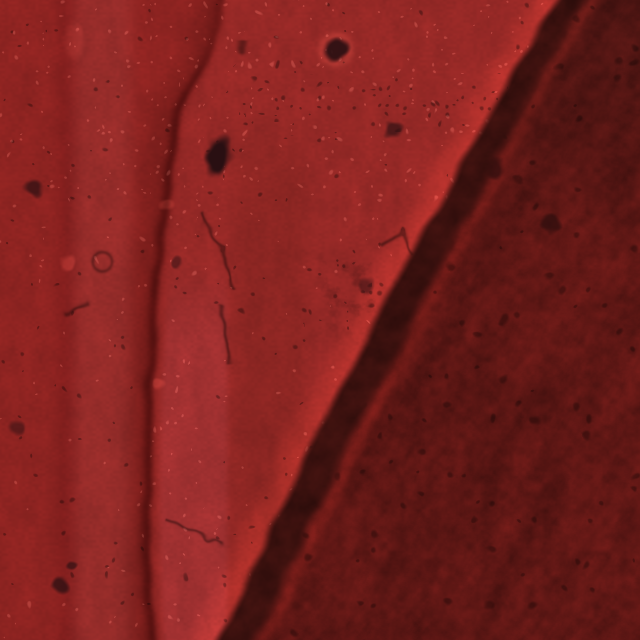
Give the GLSL for this texture, as a WebGL 1 fragment shader.

```glsl
precision highp float;
uniform vec2 u_resolution;

float hash(vec2 p) {
  return fract(sin(dot(p, vec2(127.1, 311.7))) * 43758.545);
}

float noise(vec2 p) {
  vec2 i = floor(p), f = fract(p);
  f = f * f * (3.0 - 2.0 * f);
  return mix(mix(hash(i), hash(i + vec2(1.0, 0.0)), f.x),
             mix(hash(i + vec2(0.0, 1.0)), hash(i + 1.0), f.x), f.y);
}

float fbm(vec2 p) {
  float sum = 0.0, amp = 0.5;
  for (int i = 0; i < 4; i++) {
    sum += amp * noise(p);
    p = p * 2.03 + 17.3;
    amp *= 0.5;
  }
  return sum;
}

// Soft bump centred on zero
float bump(float d, float width) {
  return exp(-d * d / (width * width));
}

// 1 inside the interval, with soft ends
float span(float x, float a, float b, float soft) {
  return smoothstep(a - soft, a + soft, x) * (1.0 - smoothstep(b - soft, b + soft, x));
}

float spot(vec2 p, vec2 center, vec2 radius, float slant) {
  vec2 d = p - center;
  d.x -= slant * d.y;
  return 1.0 - smoothstep(0.55, 1.25, length(d / radius));
}

float crack(vec2 p, vec2 a, vec2 b, float width) {
  vec2 ab = b - a;
  float t = clamp(dot(p - a, ab) / dot(ab, ab), 0.0, 1.0);
  return bump(length(p - a - ab * t), width);
}

// Scattered flecks, one candidate per cell
float flecks(vec2 p, float cells, float density) {
  vec2 id = floor(p * cells), f = fract(p * cells);
  vec2 center = 0.3 + 0.4 * vec2(hash(id + 3.1), hash(id + 7.7));
  float radius = 0.12 + 0.18 * hash(id + 11.9);
  return step(1.0 - density, hash(id)) * (1.0 - smoothstep(radius * 0.4, radius * 1.4, length(f - center)));
}

vec3 paintedWall(vec2 p, vec2 warped, float edge) {
  float creaseX = 0.23 + 0.13 * (p.y - 0.22) * (p.y - 0.22) + 0.035 * smoothstep(0.81, 0.93, p.y);
  float c = p.x - creaseX + 0.006 * (noise(vec2(p.y * 30.0, 2.0)) - 0.5);
  float raised = smoothstep(-0.004, 0.022, c);
  vec3 col = mix(vec3(0.56, 0.14, 0.13), vec3(0.59, 0.16, 0.15), raised);

  // Vertical folds
  col += 0.035 * span(p.x, 0.115, 0.205, 0.02) * (1.0 - raised);
  col -= vec3(0.045, 0.02, 0.015) * bump(p.x - 0.105, 0.02);
  col += vec3(0.04, 0.03, 0.04) * span(p.x, creaseX + 0.02, 0.355, 0.008) * (1.0 - smoothstep(0.45, 0.62, p.y));
  col -= vec3(0.04, 0.012, 0.015) * span(p.x, 0.365, 0.48, 0.025) * (1.0 - smoothstep(0.7, 0.85, p.y));
  float creaseFade = 1.0 - 0.55 * smoothstep(0.83, 0.95, p.y);
  col -= vec3(0.13, 0.045, 0.04) * creaseFade * bump(c, 0.009);
  col -= vec3(0.08, 0.025, 0.025) * smoothstep(-0.07, 0.0, c) * (1.0 - smoothstep(0.0, 0.012, c));

  // Bright lip beside the diagonal seam
  col += vec3(0.12, 0.035, 0.025) * smoothstep(-0.06, -0.008, edge);

  // Mottling and fine weave
  col *= 0.92 + 0.16 * fbm(p * vec2(45.0, 25.0));
  col *= 0.97 + 0.06 * noise(p * vec2(190.0, 240.0));
  float row = bump(p.y - 0.835, 0.035) * smoothstep(0.35, 0.4, p.x);
  float patchArea = bump(length((p - vec2(0.55, 0.55)) * vec2(1.0, 0.75)), 0.055);
  col *= 1.0 - 0.32 * flecks(warped, 75.0, 0.04 + 0.4 * row + 0.25 * patchArea);
  float rough = smoothstep(0.55, 0.8, p.y) + bump(c - 0.03, 0.04);
  col += vec3(0.13, 0.10, 0.09) * flecks(warped + 0.37, 95.0, 0.03 + 0.09 * rough);
  col *= 1.0 - 0.2 * patchArea * smoothstep(0.42, 0.7, fbm(p * 50.0));

  // Cracks and chipped marks
  float marks = crack(warped, vec2(0.315, 0.665), vec2(0.345, 0.61), 0.003);
  marks += crack(warped, vec2(0.345, 0.61), vec2(0.365, 0.55), 0.003);
  marks += crack(warped, vec2(0.345, 0.52), vec2(0.358, 0.43), 0.003);
  marks += crack(warped, vec2(0.1, 0.512), vec2(0.138, 0.528), 0.004);
  marks += crack(warped, vec2(0.6, 0.62), vec2(0.63, 0.64), 0.003);
  marks += crack(warped, vec2(0.63, 0.64), vec2(0.642, 0.6), 0.003);
  marks += crack(warped, vec2(0.26, 0.187), vec2(0.345, 0.15), 0.0025);
  marks += 0.8 * bump(length(p - vec2(0.16, 0.591)) - 0.015, 0.003);
  marks += span(p.y, 0.86, 0.97, 0.01) * bump(warped.x - 0.38, 0.006) * smoothstep(0.25, 0.6, noise(vec2(3.0, p.y * 55.0)));
  col *= 1.0 - 0.36 * min(marks, 1.0);
  float chips = spot(warped, vec2(0.26, 0.68), vec2(0.01), 0.0)
    + spot(warped, vec2(0.248, 0.4), vec2(0.009), 0.0)
    + spot(warped, vec2(0.107, 0.59), vec2(0.013), 0.0)
    + 0.6 * spot(warped, vec2(0.116, 0.935), vec2(0.017, 0.03), 0.0);
  col += vec3(0.13, 0.06, 0.05) * chips;

  // Pits
  col += vec3(0.10, 0.05, 0.04) * bump(length(p - vec2(0.525, 0.922)) - 0.022, 0.007);
  float pits = spot(warped, vec2(0.341, 0.755), vec2(0.019, 0.031), 0.2);
  pits += 0.9 * spot(warped, vec2(0.525, 0.922), vec2(0.02, 0.017), 0.3);
  pits += 0.65 * spot(warped, vec2(0.615, 0.798), vec2(0.013), 0.0);
  pits += 0.7 * spot(warped, vec2(0.052, 0.706), vec2(0.014), 0.0);
  pits += 0.75 * spot(warped, vec2(0.095, 0.088), vec2(0.013), 0.0);
  pits += 0.65 * spot(warped, vec2(0.113, 0.115), vec2(0.008), 0.0);
  pits += 0.5 * spot(warped, vec2(0.026, 0.33), vec2(0.013), 0.0);
  pits += 0.5 * spot(warped, vec2(0.276, 0.591), vec2(0.009), 0.0);
  pits += 0.5 * spot(warped, vec2(0.573, 0.551), vec2(0.01, 0.015), 0.0);
  return mix(col, vec3(0.16, 0.06, 0.07), min(pits, 1.0));
}

vec3 shadedWall(vec2 p, vec2 warped, float edge, float bandWidth) {
  float streaks = fbm(vec2(edge * 32.0, p.y * 11.0));
  float grain = fbm(p * 75.0);
  vec3 col = mix(vec3(0.37, 0.09, 0.08), vec3(0.30, 0.08, 0.07), smoothstep(0.55, 1.0, p.y));
  col *= 0.62 + 0.42 * streaks + 0.38 * grain;
  col += vec3(0.09, 0.02, 0.015) * bump(edge - bandWidth - 0.013, 0.012);
  col *= 1.0 - 0.3 * flecks(warped, 45.0, 0.12);
  float pits = spot(warped, vec2(0.86, 0.65), vec2(0.014), 0.0) + spot(warped, vec2(0.772, 0.736), vec2(0.016), 0.0);
  col = mix(col, vec3(0.17, 0.05, 0.05), 0.7 * pits);
  vec3 seam = vec3(0.23, 0.065, 0.055) * (0.7 + 0.6 * fbm(p * 38.0));
  return mix(seam, col, smoothstep(bandWidth - 0.014, bandWidth + 0.009, edge));
}

void main() {
  vec2 p = gl_FragCoord.xy / u_resolution;
  vec2 warped = p + 0.009 * (vec2(noise(p * 65.0), noise(p * 65.0 + 41.0)) - 0.5);
  float edge = p.x - (0.339 + 0.46 * p.y + 0.067 * p.y * p.y);
  edge += 0.008 * (noise(vec2(p.y * 28.0, 5.0)) - 0.5);
  float bandWidth = mix(0.062, 0.046, smoothstep(0.5, 1.0, p.y));
  vec3 lit = paintedWall(p, warped, edge);
  vec3 shade = shadedWall(p, warped, edge, bandWidth);
  gl_FragColor = vec4(mix(lit, shade, smoothstep(-0.007, 0.012, edge)), 1.0);
}
```
